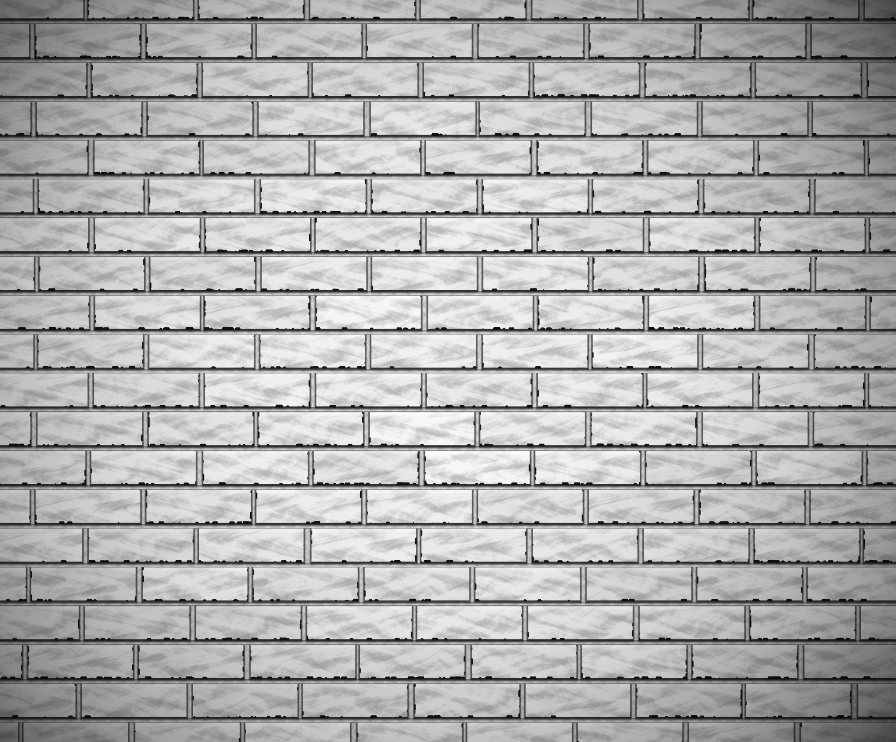
This texture is drawn by a Shadertoy shader. Its source:

```glsl
// Whitewashed brick wall in running bond, with chipped dark edges and a vignette.

// Lengths are fractions of the canvas height.
const vec2 CELL = vec2(0.1494, 0.0523);       // brick plus joint
const vec2 HALF_BRICK = vec2(0.0713, 0.0230); // half the size of a face
const vec2 ORIGIN = vec2(0.0285, 0.0272);     // lower left corner of the bond
const float BRICK_LIFT = 0.0021;              // bricks sit high in their cells
const float BOW = 0.0204;                     // sideways drift of the courses
const float JITTER = 0.0012;                  // placement error per brick
const float CHIP_LENGTH = 0.0095;
const float CHIP_DEPTH = 0.0024;
const float BOTTOM_LINE = 0.0014;
const float SIDE_LINE = 0.0009;
const float SHADOW_REACH = 0.0046;            // below a brick
const float SIDE_REACH = 0.0026;              // beside a brick
const vec2 STREAK_FREQ = vec2(48.0, 185.0);

const vec3 FACE_LIGHT = vec3(0.955);
const vec3 FACE_GREY = vec3(0.74);
const vec3 MORTAR = vec3(0.80, 0.795, 0.785);
const vec3 EDGE_DARK = vec3(0.06);

const vec2 LIGHT_CENTRE = vec2(0.475, 0.5);
const float VIGNETTE_RADIUS = 0.72;
const float VIGNETTE_STRENGTH = 0.77;

float hash(vec2 p) {
    return fract(sin(dot(p, vec2(127.1, 311.7))) * 43758.5);
}

// Layered sines with a slight warp, drawn out sideways; roughly -1 to 1.
float streaks(vec2 p) {
    float sum = 0.0;
    float amp = 0.55;
    for (int i = 0; i < 5; i++) {
        float phase = float(i) * 1.9;
        p.x += 0.7 * sin(p.y * 0.6 + phase);
        p.y += 0.35 * sin(p.x * 1.3 + phase);
        sum += amp * sin(p.x) * cos(p.y + 0.4);
        p = p * vec2(2.1, 1.6) + 2.3;
        amp *= 0.65;
    }
    return sum;
}

// Cellular chips along an edge: 1 inside a chip, 0 elsewhere.
float chips(float along, float seed, float wear) {
    float t = along / CHIP_LENGTH;
    float cell = floor(t);
    float chip = 0.0;
    for (int i = -1; i <= 1; i++) {
        float k = cell + float(i);
        float centre = k + hash(vec2(k, seed));
        float size = hash(vec2(seed, k + 0.37));
        float reach = abs(t - centre) - 0.5 * size;
        float present = step(1.0 - wear, hash(vec2(k + 5.1, seed + 2.7)));
        chip = max(chip, present * (0.4 + 0.6 * size) * smoothstep(0.1, -0.1, reach));
    }
    return chip;
}

void mainImage(out vec4 fragColor, in vec2 fragCoord) {
    vec2 uv = fragCoord / iResolution.xy;
    vec2 p = fragCoord / iResolution.y;
    float aa = 0.5 / iResolution.y;

    // Running bond: alternate courses shift by half a brick.
    vec2 grid = (p - ORIGIN) / CELL;
    float row = floor(grid.y);
    float rowHeight = (row + 0.5) * CELL.y + ORIGIN.y;
    grid.x -= BOW * sin(2.5 * rowHeight) / CELL.x;
    grid.x -= 0.5 * (1.0 - mod(row, 2.0));
    vec2 id = vec2(floor(grid.x), row);
    float seed = hash(id) * 91.0;

    vec2 c = (fract(grid) - 0.5) * CELL - vec2(0.0, BRICK_LIFT);
    c.x -= JITTER * (2.0 * hash(id + 3.3) - 1.0);
    vec2 edge = abs(c) - HALF_BRICK;
    vec2 gap = max(edge, 0.0);
    float d = length(gap) + min(max(edge.x, edge.y), 0.0);

    // Mortar: soft shade under each brick, a narrow one beside it.
    float grain = streaks(p * vec2(310.0, 420.0));
    vec3 mortar = MORTAR + 0.09 * grain;
    float under = step(c.y, -HALF_BRICK.y);
    float over = step(HALF_BRICK.y, c.y);
    float below = under * (1.0 - smoothstep(0.0, SHADOW_REACH, gap.y));
    float beside = 1.0 - smoothstep(0.0, SIDE_REACH, gap.x);
    mortar *= 1.0 - 0.78 * below * mix(0.5, 1.0, beside);
    mortar *= 1.0 - 0.60 * beside * step(edge.y, 0.0);
    mortar *= 1.0 - 0.34 * over;

    // Brick face: cloudy wash with a pale upper bevel.
    float cloud = streaks(c * STREAK_FREQ + seed);
    float fade = smoothstep(HALF_BRICK.y, 0.3 * HALF_BRICK.y, c.y);
    float grey = smoothstep(-0.45, 0.95, cloud) * mix(0.4, 1.0, fade);
    vec3 face = mix(FACE_LIGHT, FACE_GREY, grey);
    face += 0.03 * smoothstep(-0.006, -0.003, edge.y) * step(0.0, c.y);
    face *= 0.95 + 0.07 * hash(id + 8.1);

    // Dark ragged lines along the bottom and sides.
    float wear = mix(0.15, 0.75, hash(id + 6.4));
    float side = sign(c.x);
    float bottomChip = chips(c.x, seed, wear);
    float sideChip = chips(c.y, seed + 17.0 * side + 40.0, 0.8 * wear);
    float bottomDepth = BOTTOM_LINE + CHIP_DEPTH * bottomChip;
    float sideDepth = SIDE_LINE + 0.55 * CHIP_DEPTH * sideChip;
    float bottomLine = smoothstep(aa, -aa, c.y + HALF_BRICK.y - bottomDepth);
    float sideLine = smoothstep(aa, -aa, -edge.x - sideDepth);
    float dark = max(mix(0.85, 1.0, bottomChip) * bottomLine,
                     mix(0.6, 1.0, sideChip) * sideLine);
    face = mix(face, EDGE_DARK, dark);

    vec3 color = mix(mortar, face, smoothstep(aa, -aa, d));

    // Light falls off toward the corners.
    float r = length((uv - LIGHT_CENTRE) * vec2(1.0, 0.92)) / VIGNETTE_RADIUS;
    color *= 1.0 - VIGNETTE_STRENGTH * pow(r, 3.0);
    fragColor = vec4(clamp(color, 0.0, 1.0), 1.0);
}
```
